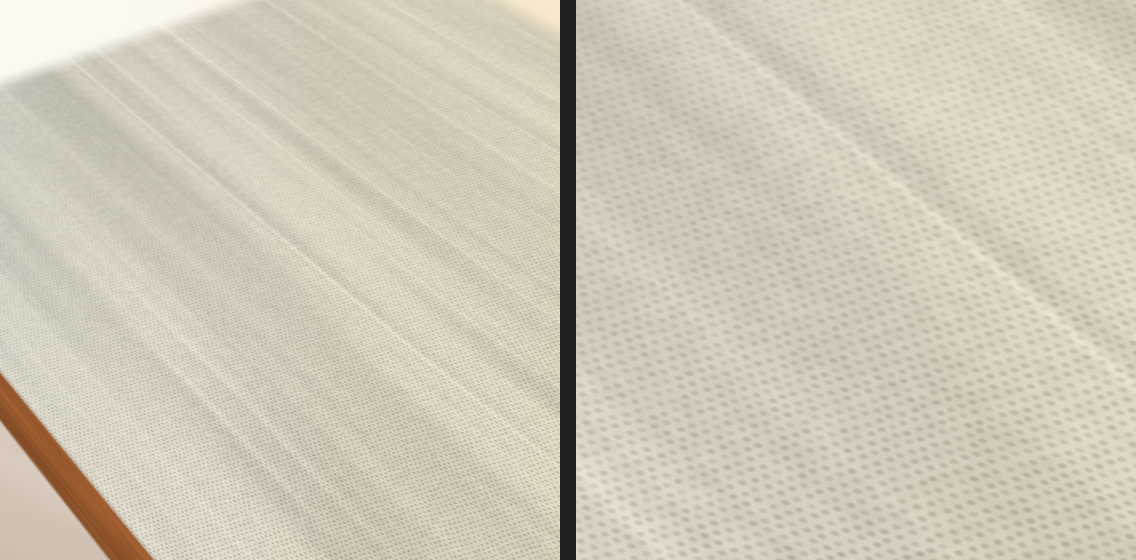
Left: the whole. Right: its middle third, enlarged.
Write a Shadertoy shader that draws this texture.

```glsl
// A pale woven table top seen in perspective, with streaks fanning from a far
// vanishing point, a wooden rim at the lower left and blurred light behind.
// The plane is mapped projectively; streaks and weave live in its coordinates.

float hash(vec2 p) {
    return fract(sin(dot(p, vec2(127.1, 311.7))) * 43758.5453);
}

float noise(vec2 p) {
    vec2 i = floor(p), f = fract(p);
    f = f * f * (3.0 - 2.0 * f);
    return mix(mix(hash(i), hash(i + vec2(1, 0)), f.x),
               mix(hash(i + vec2(0, 1)), hash(i + vec2(1, 1)), f.x), f.y);
}

// Narrow pale threads, one per cell, that fade in and out along their length
float threads(float across, float along) {
    float id = floor(across);
    float offset = 0.5 * (hash(vec2(id, 3.0)) - 0.5);
    float d = abs(fract(across) - 0.5 - offset);
    float width = mix(0.08, 0.2, hash(vec2(id, 8.0)));
    float strength = hash(vec2(id, 5.0)) * smoothstep(0.2, 0.75, noise(vec2(id * 7.3, along * 2.5)));
    return strength * (1.0 - smoothstep(0.0, width, d));
}

// Staggered dark hollows between the yarns
float hollows(vec2 q) {
    float row = floor(q.y);
    q.x += 0.5 * mod(row, 2.0);
    vec2 cell = floor(q);
    vec2 jitter = 0.2 * (vec2(hash(cell), hash(cell + 41.0)) - 0.5);
    float d = length(fract(q) - 0.5 - jitter);
    return (0.6 + 0.4 * hash(cell + 17.0)) * (1.0 - smoothstep(0.08, 0.46, d));
}

vec3 clothColor(vec2 p, float across, float depth) {
    // Soft bands and fine threads, slightly wavy
    float wavy = across + 0.004 * (noise(vec2(across * 9.0, depth * 4.0)) - 0.5);
    float bands = 0.45 * noise(vec2(wavy * 26.0, depth * 1.3))
                + 0.35 * noise(vec2(wavy * 70.0, depth * 2.0))
                + 0.20 * noise(vec2(wavy * 170.0, depth * 2.5));
    float pale = threads(wavy * 46.0, depth) + 0.6 * threads(wavy * 83.0 + 0.4, depth + 9.0);
    float patches = noise(p * 3.0 + 5.0);

    vec3 col = mix(vec3(0.775, 0.755, 0.69), vec3(0.862, 0.84, 0.772),
                   smoothstep(0.12, 0.78, bands + 0.12 * (patches - 0.5)));
    col += 0.05 * pale;

    // Weave, sharp nearby and lost with distance
    vec2 yarn = vec2(across * 386.0, 1117.0 / depth);
    yarn += 0.5 * vec2(noise(yarn * 0.15), noise(yarn * 0.15 + 30.0));
    float near = smoothstep(2.1, 3.0, depth);
    col -= (0.025 + 0.115 * near) * (hollows(yarn) - 0.2);
    col += 0.03 * (noise(yarn * 0.8) - 0.5);

    // Cool haze at the left, warm light at the right
    col += vec3(0.03, 0.018, -0.012) * (p.x - 0.5);
    col -= 0.025 * smoothstep(0.45, 0.0, length(p - vec2(0.05, 0.8)) * 0.9 + 0.02);
    return col;
}

vec3 woodColor(float across, float depth) {
    float grain = noise(vec2(across * 900.0, depth * 9.0));
    float broad = noise(vec2(across * 220.0, depth * 3.0));
    vec3 col = mix(vec3(0.51, 0.29, 0.14), vec3(0.64, 0.38, 0.2), 0.5 * grain + 0.5 * broad);
    return col * mix(0.92, 1.06, smoothstep(0.637, 0.654, across));
}

void mainImage(out vec4 fragColor, in vec2 fragCoord) {
    vec2 p = fragCoord / iResolution.xy;

    // Projective plane coordinates around the vanishing point
    vec2 v = vec2(p.x + 1.71, 2.42 - p.y);
    float depth = v.y + 0.3 * v.x;
    float across = v.x / depth;

    vec3 col = clothColor(p, across, depth);

    // Rim with a thin shadow where it meets the cloth
    col *= 1.0 - 0.18 * (1.0 - smoothstep(0.0, 0.003, abs(across - 0.658)));
    col = mix(woodColor(across, depth), col, smoothstep(0.6572, 0.6588, across));

    // Blurred floor below the rim
    float floorStreak = noise(vec2(p.x * 4.0 + p.y * 3.0, p.y * 22.0 + p.x * 9.0));
    vec3 ground = mix(vec3(0.80, 0.74, 0.68), vec3(0.88, 0.83, 0.78),
                      0.5 * floorStreak + 1.6 * p.y);
    col = mix(ground, col, smoothstep(0.6358, 0.6385, across));

    // Bright surroundings beyond the two far edges
    vec3 glow = mix(vec3(0.99, 0.975, 0.935), vec3(0.97, 0.91, 0.79), smoothstep(0.2, 1.0, p.x));
    float farEdge = p.y - 0.846 - 0.347 * p.x;
    float beyond = max(smoothstep(-0.018, 0.022, farEdge), smoothstep(1.168, 1.194, across));
    col = mix(col, glow, beyond);

    fragColor = vec4(clamp(col, 0.0, 1.0), 1.0);
}
```
